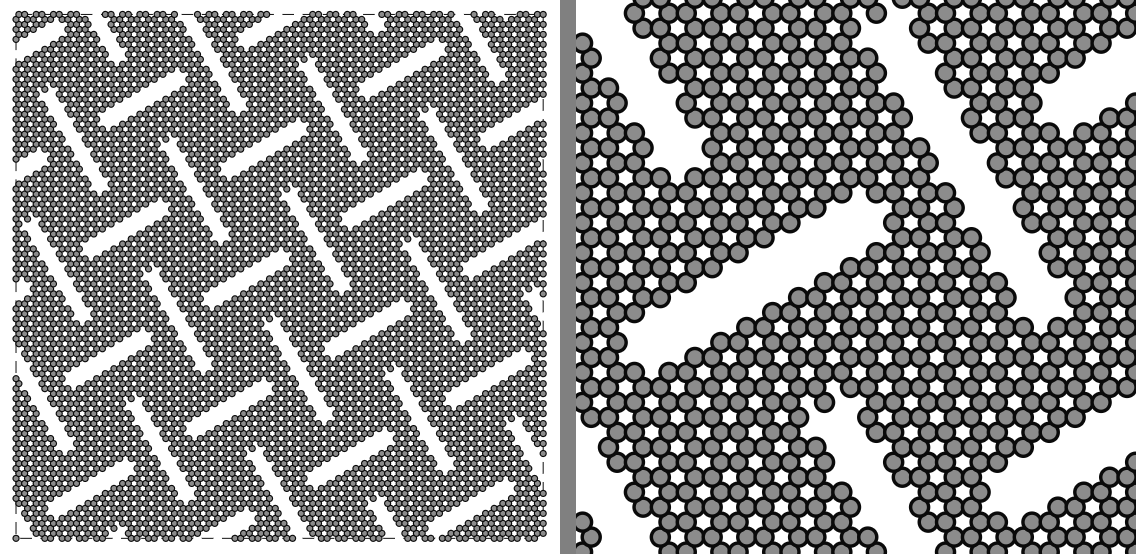
Left, the full canvas; right, a detail of the centre.
A Shadertoy shader for this pattern:

```glsl
// Honeycomb sheet of outlined discs, pierced by a woven lattice of slanted slots, in a dashed frame.

const float HALF_ROOT3 = 0.8660254;
const vec2 STEP = vec2(1.5, HALF_ROOT3);    // column and row spacing; the bond length is 1
const vec2 LAST_SITE = vec2(61.0, 105.0);   // last column and row
const vec2 SHEET = LAST_SITE * STEP;
const float CANVAS_WIDTH = 97.2;
const vec2 MARGIN = vec2(2.78, 2.72);

const vec3 PAPER = vec3(1.0);
const vec3 INK = vec3(0.04);
const vec3 FILL = vec3(0.55);
const float DISC_RADIUS = 0.62;
const float FILL_RADIUS = 0.42;

// Columns are the two translations that repeat the slots
const mat2 SLOT_CELL = mat2(vec2(14.0, -10.0) * STEP, vec2(2.0, 26.0) * STEP);

float coverage(float dist, float pixel) {
    return clamp(0.5 - dist / pixel, 0.0, 1.0);
}

// Whether a point lies in any repeat of a slot that runs along a unit direction
bool isInSlot(vec2 p, vec2 center, vec2 along, vec2 halfSize) {
    vec2 cell = inverse(SLOT_CELL) * (p - center);
    vec2 local = SLOT_CELL * (cell - round(cell));
    vec2 across = vec2(-along.y, along.x);
    vec2 offset = vec2(dot(local, along), dot(local, across));
    return all(lessThan(abs(offset), halfSize));
}

bool isCutOut(vec2 p) {
    bool steep = isInSlot(p, vec2(52.05, 51.87), vec2(0.5, -HALF_ROOT3), vec2(10.1, 1.3));
    bool shallow = isInSlot(p, vec2(40.07, 45.07), vec2(HALF_ROOT3, 0.5), vec2(8.4, 1.5));
    return steep || shallow;
}

// Alternate sites of each row shift sideways to form horizontal pairs
vec2 sitePosition(vec2 site) {
    float shifted = mod(site.x + site.y, 2.0);
    return site * STEP + vec2(0.5 * shifted, 0.0);
}

bool isOccupied(vec2 site, vec2 position) {
    bool inside = all(greaterThanEqual(site, vec2(0.0)))
               && site.y <= LAST_SITE.y && position.x <= SHEET.x + 0.1;
    return inside && !isCutOut(position);
}

float dashedFrame(vec2 p, float pixel) {
    vec2 edge = abs(p - 0.5 * SHEET) - 0.5 * SHEET;
    float line = abs(max(edge.x, edge.y)) - 0.085;
    float run = edge.x > edge.y ? p.y : p.x;
    float period = 3.5;
    float dash = abs(mod(run, period) - 0.5 * period) - 1.0;
    return coverage(max(line, dash), pixel);
}

vec3 paintDisc(vec3 under, float radius, float pixel) {
    vec3 disc = mix(INK, FILL, coverage(radius - FILL_RADIUS, pixel));
    return mix(under, disc, coverage(radius - DISC_RADIUS, pixel));
}

void mainImage(out vec4 fragColor, in vec2 fragCoord) {
    float pixel = CANVAS_WIDTH / iResolution.x;
    vec2 p = fragCoord * pixel - MARGIN;
    vec3 color = mix(PAPER, INK, dashedFrame(p, pixel));

    // Paint nearby discs in row order so that overlaps agree everywhere
    vec2 nearest = round(p / STEP);
    for (int row = -1; row <= 1; row++) {
        for (int column = -1; column <= 1; column++) {
            vec2 site = nearest + vec2(column, row);
            vec2 position = sitePosition(site);
            float radius = distance(p, position);
            if (radius < DISC_RADIUS + pixel && isOccupied(site, position)) {
                color = paintDisc(color, radius, pixel);
            }
        }
    }
    fragColor = vec4(color, 1.0);
}
```
